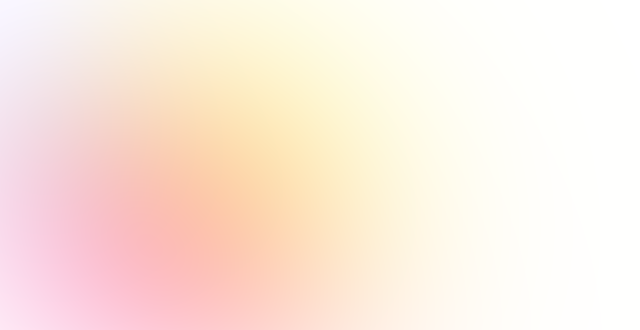
This background is drawn by a WebGL 2 fragment shader. Its source:

```glsl
#version 300 es
precision highp float;

uniform vec2 u_resolution;
out vec4 fragColor;

// Glow centres and spreads, as fractions of the canvas
const vec2 ROSE_CENTER = vec2(0.234, 0.254);
const vec2 ROSE_SPREAD = vec2(0.211, 0.377);
const float ROSE_TILT = -0.25;

const vec2 AMBER_CENTER = vec2(0.345, 0.410);
const vec2 AMBER_SPREAD = vec2(0.204, 0.389);
const float AMBER_TILT = -0.10;

const vec2 LILAC_CENTER = vec2(0.065, 0.648);
const vec2 LILAC_SPREAD = vec2(0.130, 0.300);

const vec2 CORNER_CENTER = vec2(0.013, 1.0);
const vec2 CORNER_SPREAD = vec2(0.130, 0.226);

// Light each glow removes from the white ground
const vec3 GROUND = vec3(1.0, 0.999, 0.999);
const vec3 ROSE_TINT = vec3(0.0, 0.265, 0.0);
const vec3 AMBER_TINT = vec3(0.006, 0.0, 0.335);
const vec3 LILAC_TINT = vec3(0.048, 0.0, 0.0);
const vec3 CORNER_TINT = vec3(0.0, 0.0, -0.04);

// Elliptical Gaussian falloff; tilt is the correlation between the axes
float glow(vec2 uv, vec2 center, vec2 spread, float tilt) {
    vec2 d = (uv - center) / spread;
    float q = dot(d, d) - 2.0 * tilt * d.x * d.y;
    return exp(-0.5 * q / (1.0 - tilt * tilt));
}

void main() {
    vec2 uv = gl_FragCoord.xy / u_resolution;

    // Overlapping tints mix subtractively into peach and pink
    vec3 color = GROUND;
    color -= ROSE_TINT * glow(uv, ROSE_CENTER, ROSE_SPREAD, ROSE_TILT);
    color -= AMBER_TINT * glow(uv, AMBER_CENTER, AMBER_SPREAD, AMBER_TILT);
    color -= LILAC_TINT * glow(uv, LILAC_CENTER, LILAC_SPREAD, 0.0);
    color -= CORNER_TINT * glow(uv, CORNER_CENTER, CORNER_SPREAD, 0.0);

    fragColor = vec4(clamp(color, 0.0, 1.0), 1.0);
}
```
